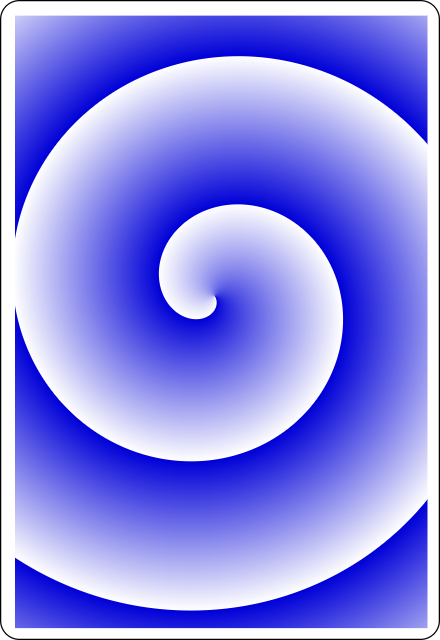
This background is drawn by a Shadertoy shader. Its source:

```glsl
// A white card with a thin rounded outline and a panel holding a blue spiral.
// The spiral is Archimedean: radius plus angle gives a phase, whose fraction
// ramps from blue to white and breaks sharply at every turn.

const float TAU = 6.2831853;
const vec2 CARD = vec2(352.0, 512.0);

// Signed distance to a box with rounded corners
float roundedBox(vec2 p, vec2 halfSize, float radius) {
    vec2 q = abs(p) - halfSize + radius;
    return length(max(q, 0.0)) + min(max(q.x, q.y), 0.0) - radius;
}

// Ramp from 0 to 1 between turns, with the jump smoothed over one pixel
float spiralRamp(vec2 p, float pixel) {
    float pitch = 120.0;
    float radius = length(p);
    float phase = radius / pitch + (atan(p.y, p.x) + 1.0) / TAU;
    float slope = length(vec2(1.0, pitch / (TAU * max(radius, 0.5)))) / pitch;
    float seam = min(pixel * slope, 0.4);
    float t = fract(phase + 0.5 * seam);
    return clamp(max(t - 0.5 * seam, 1.0 - t / seam), 0.0, 1.0);
}

void mainImage(out vec4 fragColor, in vec2 fragCoord) {
    // Card units, origin at the lower left
    vec2 p = fragCoord / iResolution.xy * CARD;
    float pixel = CARD.y / iResolution.y;

    // Spiral panel on white
    float ramp = spiralRamp(p - vec2(171.8, 275.2), pixel);
    vec3 spiral = mix(vec3(0.0, 0.0, 0.845), vec3(1.0), ramp);
    float panel = roundedBox(p - vec2(177.0, 254.5), vec2(165.0, 245.0), 0.0);
    vec3 color = mix(spiral, vec3(1.0), clamp(panel / pixel + 0.5, 0.0, 1.0));

    // Outline of the card
    float card = roundedBox(p - 0.5 * CARD, 0.5 * CARD - 0.5, 15.0);
    float line = clamp((0.5 - abs(card)) / pixel + 0.5, 0.0, 1.0);
    color = mix(color, vec3(0.0), line);

    fragColor = vec4(color, 1.0);
}
```
